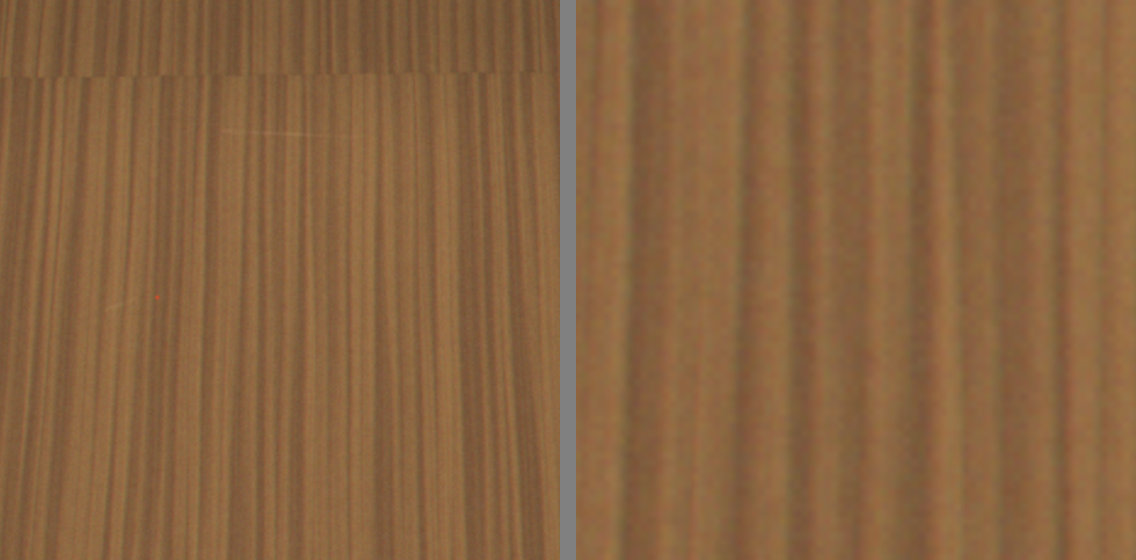
Left: the whole. Right: its middle third, enlarged.
A WebGL 1 fragment shader for this texture:

```glsl
precision highp float;
uniform vec2 u_resolution;

#define STRIPES 35.0
#define EDGE 0.19
#define WANDER 0.22
#define FAN 0.15
#define VANISH_X 0.59
#define FRINGE 0.0021
#define GRAIN 0.034
#define SEAM_Y 0.861
#define LIGHT_WOOD vec3(0.598, 0.440, 0.277)
#define DARK_WOOD vec3(0.480, 0.344, 0.230)

float hash(vec2 p) {
  p = fract(p * vec2(0.1031, 0.1137));
  p += dot(p, p.yx + 33.33);
  return fract((p.x + p.y) * p.x * 37.0);
}

float valueNoise(vec2 p) {
  vec2 cell = floor(p), f = fract(p);
  f = f * f * (3.0 - 2.0 * f);
  return mix(mix(hash(cell), hash(cell + vec2(1.0, 0.0)), f.x),
             mix(hash(cell + vec2(0.0, 1.0)), hash(cell + vec2(1.0, 1.0)), f.x), f.y);
}

// Cellular bands: each cell holds a light streak that wanders and swells along y
float streaks(float x, float y, float seed) {
  float id = floor(x), light = 0.0;
  for (int i = -1; i <= 1; i++) {
    float cell = id + float(i);
    float a = hash(vec2(cell + 57.0, seed));
    float b = hash(vec2(cell + 57.0, seed + 13.0));
    float c = hash(vec2(cell + 57.0, seed + 29.0));
    float sway = sin(y * (1.2 + 2.6 * b) + 6.28 * c);
    float center = cell + 0.5 + 0.5 * (a - 0.5) + WANDER * sway;
    float swell = sin(y * (3.0 + 4.0 * a) + 6.28 * b);
    float halfWidth = mix(0.17, 0.42, c) + 0.08 * swell;
    float band = 1.0 - smoothstep(halfWidth - EDGE, halfWidth + EDGE, abs(x - center));
    light = max(light, band * mix(0.65, 1.0, b));
  }
  return light;
}

float woodLight(float x, float y, float seed) {
  float broad = streaks(x * STRIPES, y, seed);
  float fine = streaks(x * STRIPES * 1.8, y * 1.2, seed + 71.0);
  float drift = valueNoise(vec2(x * 9.0 + 20.0, y * 1.5 + seed)) - 0.5;
  return clamp(0.74 * broad + 0.28 * fine + 0.12 * drift, 0.0, 1.0);
}

float scratch(vec2 p, vec2 start, vec2 end, float width) {
  vec2 along = end - start;
  float t = clamp(dot(p - start, along) / dot(along, along), 0.0, 1.0);
  return 1.0 - smoothstep(0.0, width, length(p - start - t * along));
}

void main() {
  vec2 uv = gl_FragCoord.xy / u_resolution;

  // Two boards meet at a slightly tilted seam
  float seam = uv.y - SEAM_Y - 0.011 * uv.x - 0.001 * sin(uv.x * 70.0);
  float upper = smoothstep(-0.004, 0.004, seam);

  // Streaks fan out toward the viewer
  float x = (uv.x - VANISH_X) / (1.0 + FAN * (1.0 - uv.y));
  x += 0.0008 * sin(uv.y * 15.0 + uv.x * 9.0);

  // A shifted red sample leaves warm and green edges
  float plain = mix(woodLight(x, uv.y, 3.0), woodLight(x, uv.y, 151.0), upper);
  float shifted = mix(woodLight(x + FRINGE, uv.y, 3.0),
                      woodLight(x + FRINGE, uv.y, 151.0), upper);
  vec3 color = mix(DARK_WOOD, LIGHT_WOOD, vec3(shifted, plain, plain));

  // Soft mottling and fine grain
  float mottle = valueNoise(uv * vec2(110.0, 75.0)) - 0.5;
  vec3 speckle = vec3(valueNoise(uv * 230.0), valueNoise(uv * 230.0 + 300.0),
                      valueNoise(uv * 230.0 + 600.0)) - 0.5;
  color += GRAIN * (0.4 * mottle + speckle);

  // Faint scratches and one red fleck
  float wear = scratch(uv, vec2(0.40, 0.766), vec2(0.64, 0.755), 0.006)
             + scratch(uv, vec2(0.19, 0.447), vec2(0.245, 0.468), 0.006);
  color += 0.045 * wear * valueNoise(uv * vec2(30.0, 8.0));
  float fleck = 1.0 - smoothstep(0.002, 0.0055, length(uv - vec2(0.281, 0.469)));
  color = mix(color, vec3(0.8, 0.3, 0.17), 0.8 * fleck);

  // Light falls off toward the top and the sides
  float shade = 1.01 - 0.11 * smoothstep(0.68, 1.0, uv.y);
  shade -= 0.12 * pow(abs(uv.x - 0.5), 2.0);
  shade -= 0.02 * (1.0 - smoothstep(0.0, 0.007, abs(seam)));
  gl_FragColor = vec4(color * shade, 1.0);
}
```
